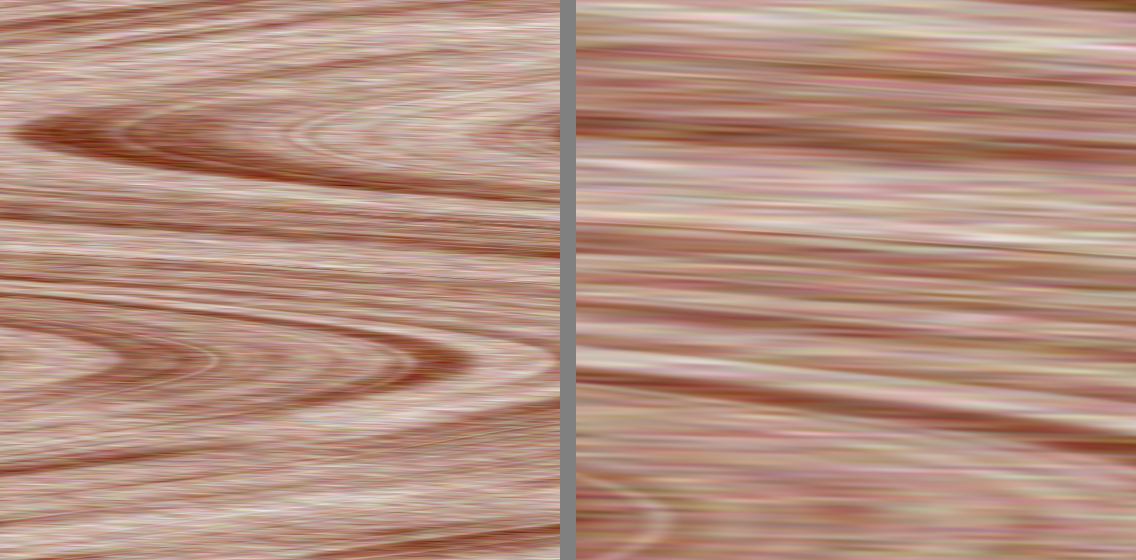
Left, the full canvas; right, a detail of the centre.
Give the GLSL for this texture, as a three.js fragment shader.

```glsl
// Flat-sawn wood: two opposed arches of warped grain under fine, tinted fibres.
varying vec2 vUv;

const float PI = 3.14159265;
const vec3 DARK_GRAIN = vec3(0.50, 0.24, 0.14);
const vec3 PALE_GRAIN = vec3(0.82, 0.74, 0.70);
const float LOWER_ARCH = 0.36;
const float UPPER_ARCH = 0.757;

float hash(vec2 p) {
  vec3 q = fract(vec3(p.xyx) * 0.1031);
  q += dot(q, q.yzx + 33.33);
  return fract((q.x + q.y) * q.z);
}

float noise(vec2 p) {
  vec2 cell = floor(p);
  vec2 f = fract(p);
  f = f * f * (3.0 - 2.0 * f);
  float low = mix(hash(cell), hash(cell + vec2(1.0, 0.0)), f.x);
  float high = mix(hash(cell + vec2(0.0, 1.0)), hash(cell + 1.0), f.x);
  return mix(low, high, f.y);
}

// Rounded tip that straightens into a constant slope.
float hyperbola(float d, float tip) {
  return sqrt(d * d + tip * tip) - tip;
}

// Horizontal offset of a growth ring at height y.
float archOffset(float y, float reach) {
  float between = clamp((y - LOWER_ARCH) / (UPPER_ARCH - LOWER_ARCH), 0.0, 1.0);
  float above = max(y - UPPER_ARCH, 0.0);
  float below = max(LOWER_ARCH - y, 0.0);
  return reach * cos(PI * between)
    + 9.5 * hyperbola(above, 0.08) - 9.0 * hyperbola(below, 0.10);
}

// Octaves of ring noise, centred on zero; "along" varies slowly down each ring.
float ringNoise(float ring, float along) {
  float sum = 0.0;
  float amplitude = 1.0;
  float frequency = 3.0;
  for (int i = 0; i < 5; i++) {
    vec2 p = vec2(ring * frequency + 40.0, along + 17.0 * float(i) + 5.0);
    sum += amplitude * (noise(p) - 0.5);
    amplitude *= 0.82;
    frequency *= 1.9;
  }
  return sum;
}

// One row of fibres, shifted at random so that their ends do not line up.
float fibreRow(float x, float row, float seed) {
  return noise(vec2(x + 60.0 * hash(vec2(row, seed)), row + 0.5 + seed));
}

float fibres(vec2 p, float seed) {
  float row = floor(p.y);
  float blend = smoothstep(0.0, 1.0, p.y - row);
  return mix(fibreRow(p.x, row, seed), fibreRow(p.x, row + 1.0, seed), blend) - 0.5;
}

// Compress tones above a knee, so that highlights stay cream.
float softenHighlights(float tone, float knee) {
  return min(tone, knee) + 0.5 * max(tone - knee, 0.0);
}

void main() {
  // Rings, bent slightly out of true
  vec2 p = vUv;
  p.y += 0.010 * (noise(vUv * vec2(2.0, 3.5) + 7.0) - 0.5);
  float ring = p.x - archOffset(p.y, 2.1);
  ring += 0.06 * (noise(vUv * vec2(3.0, 14.0) + 21.0) - 0.5);
  float along = vUv.y * 5.0 + vUv.x;

  // Pale wood with deep veins and thin light lines
  float vein = noise(vec2(ring * 4.6 + 90.0, along * 0.8 + 130.0));
  float crest = 1.0 - abs(2.0 * noise(vec2(ring * 5.5 + 70.0, along + 210.0)) - 1.0);
  float tone = 0.75 + 0.56 * ringNoise(ring, along);
  tone -= 0.55 * smoothstep(0.66, 0.95, vein);
  tone += 0.22 * smoothstep(0.80, 1.0, crest);
  tone = softenHighlights(tone, 0.78);

  // Fibres: broad and fine streaks in tone, then a separate tint per channel
  vec2 strand = vec2(vUv.x, vUv.y + 0.025 * vUv.x + 1.0);
  tone += 0.14 * fibres(strand * vec2(10.0, 190.0), 3.0);
  tone += 0.52 * fibres(strand * vec2(22.0, 440.0), 11.0);
  vec2 tintPoint = strand * vec2(24.0, 430.0);
  vec3 tint = vec3(fibres(tintPoint, 23.0), fibres(tintPoint, 37.0), fibres(tintPoint, 53.0));

  // Hold back the extremes
  tone = clamp(tone, -0.40, 1.25);
  vec3 colour = mix(DARK_GRAIN, PALE_GRAIN, tone) + 0.15 * tint;
  gl_FragColor = vec4(clamp(colour, 0.0, 1.0), 1.0);
}
```
